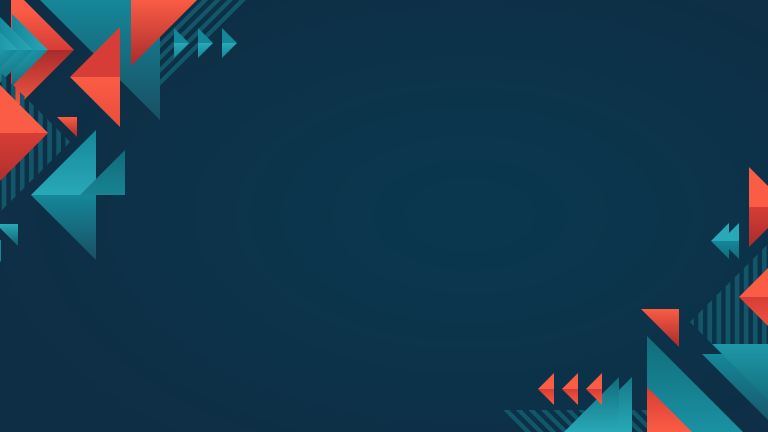
This background is drawn by a Shadertoy shader. Its source:

```glsl
// Dark navy backdrop with coral and teal folded triangles in two opposite corners.

const vec3 CORAL = vec3(0.98, 0.36, 0.27);
const vec3 RED   = vec3(0.84, 0.24, 0.21);
const vec3 EMBER = vec3(0.66, 0.17, 0.17);
const vec3 AQUA  = vec3(0.16, 0.66, 0.72);
const vec3 TEAL  = vec3(0.08, 0.53, 0.60);
const vec3 SLATE = vec3(0.10, 0.31, 0.39);
const vec3 LINE  = vec3(0.07, 0.34, 0.41);

vec2 p;      // position on a 768 x 432 grid, y measured down from the top edge
float px;    // size of one pixel in grid units
vec3 col;    // colour painted so far

float cover(float d) { return clamp(0.5 - d / px, 0.0, 1.0); }

// Distance to a triangle pointing right (dir = 1) or left (dir = -1)
float arrowDist(vec2 tip, float size, float dir) {
    vec2 q = (p - tip) * vec2(-dir, 1.0);
    return max((abs(q.y) - q.x) * 0.707, q.x - size);
}

// Arrow folded along its axis; the lower half shades from fold to foot
void arrow(vec2 tip, float size, float dir, vec3 upper, vec3 fold, vec3 foot) {
    float y = p.y - tip.y;
    vec3 lower = mix(fold, foot, clamp(y / size, 0.0, 1.0));
    vec3 c = mix(lower, upper, cover(y));
    col = mix(col, c, cover(arrowDist(tip, size, dir)));
}

// Right triangle with legs along the axes, shaded away from its level leg
void corner(vec2 at, float size, vec2 dir, vec3 base, vec3 end) {
    vec2 q = (p - at) * dir;
    float d = max(max(-q.x, -q.y), (q.x + q.y - size) * 0.707);
    col = mix(col, mix(base, end, clamp(q.y / size, 0.0, 1.0)), cover(d));
}

// Repeated bars across coordinate x, kept inside the region
void stripes(float x, float period, float width, float region) {
    float d = abs(mod(x, period) - 0.5 * period) - 0.5 * width;
    col = mix(col, LINE, cover(max(d, region)));
}

void topLeft() {
    // Slanted bars and the large fading triangle
    float s = p.x + p.y;
    stripes(s - 199.0, 12.5, 6.0, max(max(s - 248.0, 199.0 - s) * 0.707, 160.0 - p.x));
    corner(vec2(160, 0), 120.0, vec2(-1, 1), TEAL, SLATE);
    corner(vec2(131, 0), 66.0, vec2(1, 1), CORAL, EMBER);
    arrow(vec2(70, 77), 50.0, -1.0, RED, CORAL, vec3(0.92, 0.30, 0.24));

    // Coral point with nested teal chevrons
    arrow(vec2(74, 50), 63.0, 1.0, mix(RED, CORAL, clamp((50.0 - p.y) / 40.0, 0.0, 1.0)), EMBER, CORAL);
    for (int i = 0; i < 3; i++) {
        float x = 48.0 - 15.0 * float(i);
        float glow = clamp((p.x - x + 36.0) / 36.0, 0.0, 1.0);
        arrow(vec2(x, 50), 36.0, 1.0, mix(TEAL, AQUA, glow), mix(AQUA, TEAL, glow), TEAL * 0.8);
    }

    // Upright bars behind the lower coral point
    stripes(p.x + 0.5, 9.1, 4.6, arrowDist(vec2(70, 142), 80.0, 1.0));
    arrow(vec2(48, 133), 60.0, 1.0, CORAL, RED, EMBER);
    corner(vec2(77, 117), 20.0, vec2(-1, 1), CORAL, EMBER);

    // Teal group below
    arrow(vec2(31, 195), 65.0, -1.0, mix(AQUA, TEAL, clamp((195.0 - p.y) / 65.0, 0.0, 1.0)), TEAL, SLATE);
    corner(vec2(125, 195), 45.0, vec2(-1, -1), mix(TEAL, AQUA, 0.3) * 0.9, TEAL * 0.8);
    corner(vec2(18, 224), 22.0, vec2(-1, 1), AQUA, TEAL * 0.7);
    corner(vec2(1, 240), 22.0, vec2(-1, 1), TEAL, TEAL);

    // Small markers
    for (int i = 0; i < 3; i++)
        arrow(vec2(189.0 + 24.0 * float(i), 43), 15.0, 1.0, TEAL, AQUA, TEAL);
}

void bottomRight() {
    // Right edge: coral point, twin teal arrows and bars
    arrow(vec2(789, 207), 40.0, 1.0, CORAL, RED, EMBER);
    for (int i = 0; i < 2; i++)
        arrow(vec2(711.0 + 10.0 * float(i), 241), 18.0, -1.0, AQUA, TEAL, TEAL * 0.8);
    stripes(p.x - 687.0, 9.1, 4.6, max(arrowDist(vec2(690, 322), 90.0, -1.0), p.y - 344.0));
    arrow(vec2(739, 297), 45.0, -1.0, CORAL, RED, CORAL);
    corner(vec2(679, 309), 38.0, vec2(-1, 1), CORAL, EMBER);
    corner(vec2(780, 354), 78.0, vec2(-1, 1), TEAL, SLATE);
    corner(vec2(790, 344), 78.0, vec2(-1, 1), mix(TEAL, AQUA, 0.5), TEAL * 0.7);

    // Bottom edge: slanted bars, stacked teal slopes and a coral wedge
    float s = p.x - p.y;
    stripes(s - 90.0, 12.5, 6.0, max(max(410.0 - p.y, (92.0 - s) * 0.707), p.x - 647.0));
    for (int i = 1; i >= 0; i--)
        corner(vec2(632.0 - 13.0 * float(1 - i), 432), 55.0, vec2(-1, -1), AQUA, TEAL * (0.8 + 0.1 * float(i)));
    corner(vec2(647, 432), 96.0, vec2(1, -1), mix(TEAL, AQUA, 0.3), TEAL * 0.8);
    corner(vec2(647, 432), 45.0, vec2(1, -1), CORAL, RED);
    for (int i = 0; i < 3; i++)
        arrow(vec2(538.0 + 24.0 * float(i), 389), 16.0, -1.0, CORAL, RED, CORAL);
}

void mainImage(out vec4 fragColor, in vec2 fragCoord) {
    px = 432.0 / iResolution.y;
    p = vec2(fragCoord.x, iResolution.y - fragCoord.y) * px;

    // Faint oval glow right of centre
    float r = length((p - vec2(470, 215)) / vec2(470, 270));
    col = mix(vec3(0.04, 0.215, 0.305), vec3(0.055, 0.18, 0.27), smoothstep(0.0, 1.2, r));

    topLeft();
    bottomRight();
    fragColor = vec4(col, 1.0);
}
```
